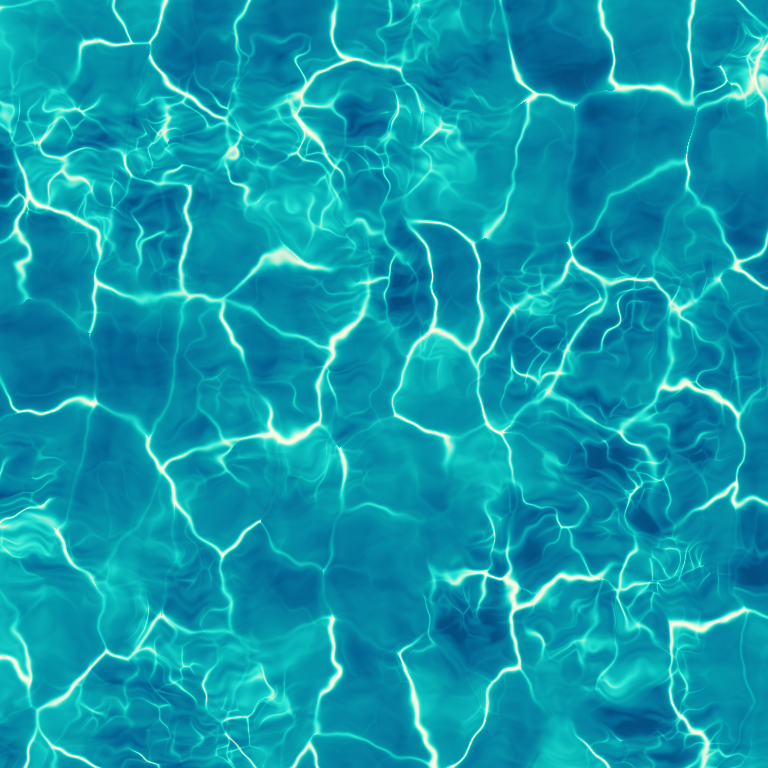
Give the GLSL for this texture, as a Shadertoy shader.

```glsl
// Sunlit pool water: bright caustic threads over mottled turquoise.
// Three warped Voronoi webs give the threads; gradient noise gives the
// water tone, and one colour ramp turns the summed light into colour.

#define CELLS 9.2           // large web cells across the canvas
#define FINE_CELLS 19.0     // small web cells across the canvas
#define MICRO_CELLS 38.0    // tiny web cells in choppy patches
#define THREAD 0.0029       // half width of a large thread
#define FINE_THREAD 0.0021  // half width of a small thread
#define MICRO_THREAD 0.0016 // half width of a tiny thread
#define GLOW 0.30           // soft light beside the threads
#define WARP 0.055          // bending of the webs
#define BASE_TONE 0.375     // mean water brightness
#define CELL_CONTRAST 0.32  // tone difference from cell to cell
#define STRETCH 0.74        // below 1 makes cells taller than wide

vec2 hash2(vec2 p) {
    p = vec2(dot(p, vec2(127.1, 311.7)), dot(p, vec2(269.5, 183.3)));
    return fract(sin(p) * 43758.5);
}

float gradientDot(vec2 corner, vec2 offset) {
    float angle = 6.2832 * hash2(corner).x;
    return dot(vec2(cos(angle), sin(angle)), offset);
}

// Gradient noise, roughly -0.7 to 0.7
float noise(vec2 p) {
    vec2 i = floor(p), f = p - i;
    vec2 u = f * f * f * (f * (f * 6.0 - 15.0) + 10.0);
    vec2 e = vec2(0.0, 1.0);
    return mix(mix(gradientDot(i, f), gradientDot(i + e.yx, f - e.yx), u.x),
               mix(gradientDot(i + e, f - e), gradientDot(i + 1.0, f - 1.0), u.x), u.y);
}

vec2 noise2(vec2 p) {
    return vec2(noise(p), noise(p + vec2(37.2, 91.7)));
}

vec2 site(vec2 cell) {
    return cell + 0.04 + 0.92 * hash2(cell);
}

// Light of a Voronoi web; also returns the cell and the distance to its edge
float web(vec2 p, float cells, float width, out vec2 cell, out float edge) {
    p *= cells;
    vec2 home = floor(p);
    float best = 1e5;
    for (int y = -1; y <= 1; y++)
    for (int x = -1; x <= 1; x++) {
        vec2 id = home + vec2(x, y);
        vec2 r = site(id) - p;
        if (dot(r, r) < best) { best = dot(r, r); cell = id; }
    }

    vec2 nearest = site(cell) - p;
    float light = 0.0;
    edge = 1.0;
    for (int y = -2; y <= 2; y++)
    for (int x = -2; x <= 2; x++) {
        if (x == 0 && y == 0) continue;
        vec2 id = cell + vec2(x, y);
        vec2 r = site(id) - p;
        float d = dot(0.5 * (nearest + r), normalize(r - nearest)) / cells;
        edge = min(edge, d);
        // each edge has its own strength, shared by both of its cells
        float strength = mix(0.15, 1.0, smoothstep(0.0, 0.65, hash2(id + cell + 0.5).x));
        float w = width * mix(0.7, 1.15, strength);
        float core = (1.0 - GLOW) * exp(-d * d / (w * w));
        float halo = GLOW * exp(-abs(d) / (2.8 * w));
        light += strength * (core + halo) * (1.0 - light);
    }
    return light;
}

// Water colour from deep blue through turquoise to cream
vec3 waterRamp(float tone) {
    vec3 colors[8] = vec3[8](
        vec3(0.01, 0.27, 0.46), vec3(0.01, 0.40, 0.58),
        vec3(0.02, 0.52, 0.64), vec3(0.02, 0.60, 0.67),
        vec3(0.04, 0.74, 0.74), vec3(0.16, 0.90, 0.83),
        vec3(0.78, 0.94, 0.84), vec3(0.95, 0.99, 0.89));
    float stops[8] = float[8](0.0, 0.16, 0.35, 0.50, 0.65, 0.78, 0.92, 1.0);
    vec3 color = colors[0];
    for (int i = 1; i < 8; i++) {
        float k = clamp((tone - stops[i - 1]) / (stops[i] - stops[i - 1]), 0.0, 1.0);
        color = mix(color, colors[i], k);
    }
    return color;
}

void mainImage(out vec4 fragColor, in vec2 fragCoord) {
    vec2 uv = fragCoord / iResolution.y;

    // bend space in broad waves, then in ever smaller wiggles
    vec2 bent = uv + WARP * noise2(uv * 5.0 + 3.1);
    bent += 0.40 * WARP * noise2(uv * 15.0 + 8.4);
    bent += 0.13 * WARP * noise2(uv * 42.0 + 1.9);
    vec2 ruffled = bent + 0.34 * WARP * noise2(uv * 29.0 + 5.7);
    vec2 squash = vec2(1.0, STRETCH);

    // choppy patches carry the finer webs and the streaks
    float rough = smoothstep(-0.14, 0.26, noise(uv * 3.7 + 17.6) + 0.4 * noise(uv * 9.0 + 2.2));

    // three webs, fading in and out along their threads
    vec2 cell, fineCell, microCell;
    float edge, fineEdge, microEdge;
    float swell = 1.0 + 0.7 * noise(uv * 13.0 + 41.3);
    float threads = web(bent * squash, CELLS, THREAD * swell, cell, edge);
    float fine = web(ruffled * squash + 4.3, FINE_CELLS, FINE_THREAD * swell, fineCell, fineEdge);
    float micro = web(ruffled + 9.1, MICRO_CELLS, MICRO_THREAD, microCell, microEdge);
    threads *= smoothstep(-0.60, 0.05, noise(uv * 8.0 + 23.8));
    fine *= mix(0.16, 0.88, rough) * smoothstep(-0.35, 0.20, noise(uv * 12.0 + 62.5));
    micro *= mix(0.02, 0.62, rough) * smoothstep(-0.15, 0.30, noise(uv * 14.0 + 52.7));

    // water tone: broad mottling, silky streaks, fine ripples and cell facets
    float streak = noise(bent * vec2(9.0, 44.0) + 12.9 + 1.5 * noise(uv * 4.0));
    float ripple = noise(ruffled * vec2(30.0, 95.0) + 1.8 * noise(uv * 7.0) + 33.6);
    float silk = noise(ruffled * vec2(34.0, 13.0) + 71.2);
    float facet = (hash2(cell + 0.3).y - 0.5) * smoothstep(0.0, 0.012, edge);
    float fineFacet = (hash2(fineCell + 0.7).y - 0.5) * smoothstep(0.0, 0.006, fineEdge);
    float tone = BASE_TONE + 0.30 * noise(uv * 4.2 + 30.4) + 0.18 * noise(bent * 11.0 + 9.6);
    tone += CELL_CONTRAST * facet + mix(0.05, 0.26, rough) * fineFacet;
    tone += 0.13 * silk + mix(0.06, 0.26, rough) * ripple;
    tone += mix(0.10, 0.34, rough) * streak - 0.10 * rough;

    float light = 1.0 - (1.0 - threads) * (1.0 - fine) * (1.0 - micro);
    fragColor = vec4(waterRamp(mix(max(tone, 0.04), 1.02, light)), 1.0);
}
```
